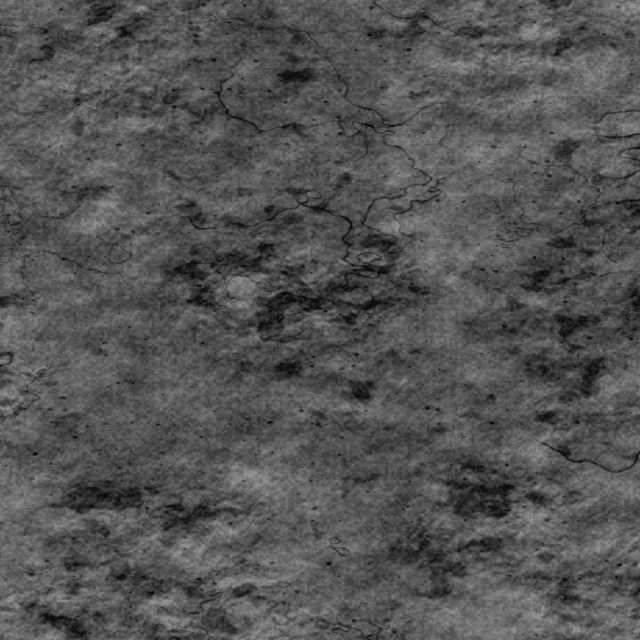
This texture is drawn by a Shadertoy shader. Its source:

```glsl
// Dark grey weathered rock face with ragged relief, ledge cracks and small pits.

const vec3  ROCK_TINT      = vec3(1.0);
const float BASE_GREY      = 0.352;
const float DARKEST        = 0.06;
const float BRIGHTEST      = 0.56;
const float STAIN_AMOUNT   = 0.10;   // broad light and dark areas
const float MOTTLE_AMOUNT  = 0.11;   // medium blotches
const float FLAKE_AMOUNT   = 0.035;  // pale chipped plates
const float RELIEF_AMOUNT  = 0.75;   // light falling from above
const float GRAIN_AMOUNT   = 0.055;  // finest speckle
const float HOLLOW_DEPTH   = 0.15;
const float CRACK_DEPTH    = 0.20;
const float PIT_DEPTH      = 0.20;
const float PIT_CELLS      = 46.0;
const float PIT_SHARE      = 0.28;
const float RELIEF_STEP    = 0.0045;
const vec2  LIGHT_DIR      = vec2(-0.35, 0.94);
const vec2  BEDDING        = vec2(1.0, 1.35);  // flattens features sideways
const mat2  OCTAVE_TURN    = mat2(1.6, 1.2, -1.2, 1.6);

float hash(vec2 p) {
    return fract(sin(dot(p, vec2(127.1, 311.7))) * 43758.5453);
}

// Value noise from -1 to 1
float noise(vec2 p) {
    vec2 cell = floor(p), f = fract(p);
    vec2 u = f * f * (3.0 - 2.0 * f);
    float low  = mix(hash(cell), hash(cell + vec2(1.0, 0.0)), u.x);
    float high = mix(hash(cell + vec2(0.0, 1.0)), hash(cell + 1.0), u.x);
    return 2.0 * mix(low, high, u.y) - 1.0;
}

float fbm(vec2 p, int octaves) {
    float sum = 0.0, amplitude = 0.5;
    for (int i = 0; i < octaves; i++) {
        sum += amplitude * noise(p);
        p = OCTAVE_TURN * p + 17.3;
        amplitude *= 0.5;
    }
    return sum;
}

float height(vec2 p) {
    return fbm(p * BEDDING * 13.0 + 5.0, 5);
}

// Broken contour line with a soft shadow along one side
float crack(vec2 p, vec2 scale, float width, float seed, float px) {
    const float E = 0.002;
    vec2 q = p * scale + seed;
    float n = fbm(q, 5);
    vec2 slope = vec2(fbm(q + vec2(E, 0.0) * scale, 5),
                      fbm(q + vec2(0.0, E) * scale, 5)) - n;
    float d = n / (length(slope) / E + 1.0);
    float presence = smoothstep(0.04, 0.36, fbm(p * 5.0 + seed * 1.7, 2));
    float w = width * presence * (0.8 + 0.6 * noise(p * 40.0 + seed));
    float line = 1.0 - smoothstep(w - px, w + px, abs(d));
    float shadow = exp(-abs(d) / (4.0 * width)) * smoothstep(-px, px, d);
    return presence * (line + 0.4 * shadow);
}

// Small scattered holes, at most one per cell
float pits(vec2 p, float px) {
    vec2 q = p * PIT_CELLS;
    vec2 cell = floor(q);
    vec2 centre = 0.3 + 0.4 * vec2(hash(cell + 3.1), hash(cell + 8.7));
    vec2 offset = (fract(q) - centre) * vec2(0.7, 1.2);
    float radius = mix(0.04, 0.15, pow(hash(cell + 21.3), 3.0));
    float d = length(offset) + 0.04 * noise(q * 7.0) - radius;
    float edge = px * PIT_CELLS;
    return step(hash(cell + 41.9), PIT_SHARE) * (1.0 - smoothstep(-edge, edge, d));
}

void mainImage(out vec4 fragColor, in vec2 fragCoord) {
    float px = 1.0 / iResolution.y;
    vec2 p = fragCoord * px;
    vec2 warped = p + 0.012 * vec2(fbm(p * 16.0, 3), fbm(p * 16.0 + 31.0, 3));

    // Tone
    float stain = fbm(p * 4.5 + 2.0, 4);
    float grey = BASE_GREY + STAIN_AMOUNT * stain;
    grey += MOTTLE_AMOUNT * fbm(warped * BEDDING * 24.0 + 9.0, 4);
    grey += FLAKE_AMOUNT * smoothstep(0.18, 0.26, fbm(warped * 11.0 + 47.0, 5));

    // Relief, rougher in some areas than others
    float roughness = smoothstep(-0.35, 0.35, fbm(p * 5.5 + 71.0, 3));
    float lit = height(warped) - height(warped + LIGHT_DIR * RELIEF_STEP);
    grey += RELIEF_AMOUNT * mix(0.6, 1.35, roughness) * lit;

    // Ragged shadowed hollows
    float hollow = fbm(warped * vec2(26.0, 40.0) + 13.0, 4);
    hollow += 0.25 * (roughness - 0.5) - 0.2 * stain;
    grey -= HOLLOW_DEPTH * smoothstep(0.22, 0.52, hollow);

    // Cracks and pits
    float cracks = crack(warped, vec2(2.2, 4.6), 0.0020, 3.0, px);
    cracks += 0.8 * crack(warped, vec2(4.5, 8.0), 0.0014, 29.0, px);
    cracks += 0.6 * crack(warped, vec2(8.0, 13.0), 0.0011, 57.0, px);
    grey -= CRACK_DEPTH * min(cracks, 1.3);
    grey -= PIT_DEPTH * pits(p, px);

    // Grain
    grey += GRAIN_AMOUNT * (noise(p * 230.0) + 0.6 * noise(p * vec2(330.0, 390.0) + 7.0));

    fragColor = vec4(ROCK_TINT * clamp(grey, DARKEST, BRIGHTEST), 1.0);
}
```
